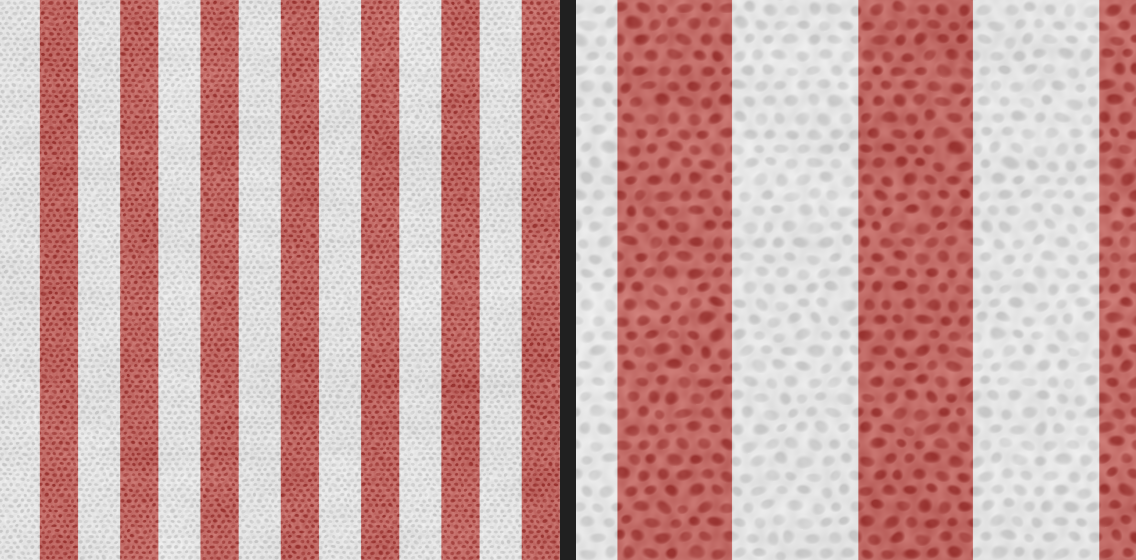
Left: the whole. Right: its middle third, enlarged.
Give the GLSL for this pattern, as a Shadertoy shader.

```glsl
const float STRIPE_PERIOD = 0.1434;
const float STRIPE_WIDTH = 0.0682;
const float STRIPE_START = 0.0712;
const vec2 THREADS = vec2(78.0, 108.0);

const vec3 RED_DARK = vec3(0.60, 0.20, 0.19);
const vec3 RED_LIGHT = vec3(0.81, 0.49, 0.47);
const vec3 WHITE_DARK = vec3(0.775);
const vec3 WHITE_LIGHT = vec3(0.935);

vec2 hash2(vec2 p) {
    vec3 q = fract(p.xyx * vec3(0.1031, 0.1030, 0.0973));
    q += dot(q, q.yzx + 33.33);
    return fract((q.xx + q.yz) * q.zy);
}

float cornerGradient(vec2 corner, vec2 offset) {
    float angle = 6.2832 * hash2(corner).x;
    return dot(vec2(cos(angle), sin(angle)), offset);
}

float gradientNoise(vec2 p) {
    vec2 i = floor(p), f = fract(p);
    vec2 u = f * f * f * (f * (f * 6.0 - 15.0) + 10.0);
    vec2 e = vec2(1.0, 0.0);
    float bottom = mix(cornerGradient(i, f), cornerGradient(i + e, f - e), u.x);
    float top = mix(cornerGradient(i + e.yx, f - e.yx), cornerGradient(i + 1.0, f - 1.0), u.x);
    return mix(bottom, top, u.y);
}

// Coverage of evenly spaced vertical bands
float stripes(float x, float start, float width, float period, float blur) {
    float fromCentre = mod(x - start - 0.5 * width + 0.5 * period, period) - 0.5 * period;
    return 1.0 - smoothstep(-blur, blur, abs(fromCentre) - 0.5 * width);
}

// Brightness of staggered pits between raised threads
float weave(vec2 uv, vec2 threads) {
    vec2 warp = vec2(gradientNoise(uv * 45.0), gradientNoise(uv * 45.0 + 71.0));
    vec2 p = uv * threads + 0.4 * warp;
    p.x += 0.5 * mod(floor(p.y), 2.0);
    vec2 knot = hash2(floor(p));
    vec2 local = fract(p) - 0.5 - 0.12 * (knot - 0.5);

    float radius = mix(0.38, 0.47, knot.x);
    float pit = 1.0 - smoothstep(0.13, radius, length(local * vec2(1.0, 0.9)));
    float rim = 4.0 * pit * (1.0 - pit);
    float slant = dot(local, vec2(-0.35, 0.45));
    return 0.78 - pit * mix(0.45, 0.75, knot.y) + rim * slant;
}

void mainImage(out vec4 fragColor, in vec2 fragCoord) {
    vec2 uv = fragCoord / iResolution.y;
    float pixel = 1.0 / iResolution.y;

    // Thread relief, fibre grain and broad uneven dye
    float shade = weave(uv, THREADS);
    shade += 0.30 * gradientNoise(uv * vec2(150.0, 120.0));
    shade += 0.16 * gradientNoise(uv * vec2(9.0, 24.0) + 17.0);
    shade += 0.12 * gradientNoise(uv * 5.0 + 43.0);
    shade = clamp(shade, 0.0, 1.1);

    vec3 white = mix(WHITE_DARK, WHITE_LIGHT, shade);
    vec3 red = mix(RED_DARK, RED_LIGHT, shade);
    float band = stripes(uv.x, STRIPE_START, STRIPE_WIDTH, STRIPE_PERIOD, 0.7 * pixel);
    fragColor = vec4(mix(white, red, band), 1.0);
}
```
